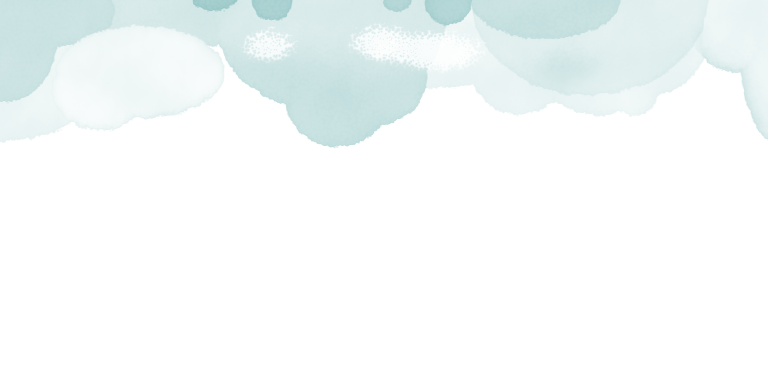
A WebGL 1 fragment shader for this background:

```glsl
precision highp float;
// Watercolour washes bleeding down from the top edge of white paper.
// Ellipses joined by min() give the shoreline; glazes inside it add up a single
// pigment amount, with rims, cellular grain and dry-brush patches.

uniform vec2 u_resolution;

// Space: 200 x 100 units, x to the right, y downwards from the top edge.
const vec2 CANVAS = vec2(200.0, 100.0);
const vec3 PAPER = vec3(1.0);
const vec3 TEAL = vec3(0.67, 0.82, 0.82);
const float BASE_PIGMENT = 0.22;
const float STRIP_DEPTH = 11.7;
const float WARP = 0.5;        // slow wobble of every outline
const float ROUGHNESS = 0.7;   // ragged detail of every outline
const float GRAIN = 0.09;
const float MOTTLE = 0.07;
const float RIM_FALLOFF = 1.3;

vec2 hash2(vec2 cell) {
  vec2 k = vec2(dot(cell, vec2(127.1, 311.7)), dot(cell, vec2(269.5, 183.3)));
  return fract(sin(k) * 43758.5);
}

// Distance to the nearest scattered point
float cellular(vec2 p) {
  vec2 cell = floor(p), local = fract(p);
  float nearest = 2.0;
  for (int j = -1; j <= 1; j++) {
    for (int i = -1; i <= 1; i++) {
      vec2 offset = vec2(float(i), float(j));
      nearest = min(nearest, length(offset + hash2(cell + offset) - local));
    }
  }
  return nearest;
}

// Layered, turned sines, roughly -1 to 1
float drift(vec2 p) {
  float sum = 0.0, weight = 0.5;
  for (int i = 0; i < 4; i++) {
    sum += weight * sin(p.x + 1.7 * sin(p.y)) * cos(p.y * 0.8 + 0.6);
    p = mat2(1.5, 1.1, -1.1, 1.5) * p + 2.3;
    weight *= 0.6;
  }
  return sum;
}

// Approximate signed distance to an ellipse
float blob(vec2 p, vec2 centre, vec2 radii) {
  vec2 q = (p - centre) / radii;
  float k = length(q);
  return k * (k - 1.0) / max(length(q / radii), 0.001);
}

float patchAt(vec2 p, vec2 centre, vec2 radii) {
  vec2 q = (p - centre) / radii;
  return exp(-dot(q, q));
}

float coverage(float d, float soft) {
  return 1.0 - smoothstep(-soft, soft, d);
}

// Replaces the pigment inside a shape and gathers some at its rim
void wash(inout float pigment, float d, float amount, float rim, float soft) {
  float inside = coverage(d, soft);
  pigment = mix(pigment, amount, inside);
  pigment += rim * inside * exp(RIM_FALLOFF * min(d, 0.0));
}

void main() {
  vec2 page = gl_FragCoord.xy / u_resolution * CANVAS;
  page.y = CANVAS.y - page.y;
  float soft = max(0.25, CANVAS.y / u_resolution.y);

  // Surface texture and warped drawing space
  float fine = cellular(page * 1.1);
  float coarse = cellular(page * 0.3);
  float mottle = drift(page * 0.13);
  vec2 p = page + WARP * vec2(drift(page * 0.5), drift(page.yx * 0.5 + 4.0));
  p.y += ROUGHNESS * (fine - 0.5) + 0.5 * (coarse - 0.5);

  // Shapes, from left to right
  float paleLobe = min(blob(p, vec2(36.5, 18.7), vec2(21.9, 12.0)),
                       blob(p, vec2(26.0, 23.4), vec2(12.5, 10.4)));
  float droop = min(blob(p, vec2(88.0, 26.0), vec2(13.5, 12.2)),
                    blob(p, vec2(95.8, 19.5), vec2(15.6, 13.5)));
  float middle = min(droop, blob(p, vec2(86.0, 5.2), vec2(30.0, 24.0)));
  float right = min(blob(p, vec2(135.4, 15.6), vec2(13.5, 14.3)),
                    blob(p, vec2(156.0, 14.3), vec2(18.2, 15.6)));
  right = min(right, blob(p, vec2(165.6, 19.5), vec2(6.8, 10.4)));
  right = min(right, blob(p, vec2(170.6, 6.5), vec2(14.3, 18.2)));
  float corner = min(blob(p, vec2(205.7, 15.6), vec2(13.0, 23.4)),
                     blob(p, vec2(192.7, 6.5), vec2(13.0, 12.5)));

  // Shoreline of all paint
  float shore = min(p.y - STRIP_DEPTH, blob(p, vec2(0.0, 15.6), vec2(30.0, 21.0)));
  shore = min(min(shore, paleLobe), min(middle, right));
  shore = min(min(shore, corner), blob(p, vec2(114.6, 10.4), vec2(20.8, 12.5)));

  // Broad glazes
  float pigment = BASE_PIGMENT;
  wash(pigment, blob(p, vec2(50.0, 0.0), vec2(55.0, 12.0)), 0.5, 0.04, soft);
  wash(pigment, middle, mix(0.45, 0.65, smoothstep(8.0, 24.0, p.y)), 0.06, soft);
  float leftPool = min(blob(p, vec2(0.0, 10.4), vec2(15.0, 16.4)),
                       blob(p, vec2(15.6, 2.6), vec2(14.3, 9.1)));
  wash(pigment, leftPool, 0.62, 0.1, soft);
  wash(pigment, paleLobe, 0.14, 0.14, soft);
  wash(pigment, blob(p, vec2(153.6, 0.0), vec2(30.7, 24.7)), 0.34, 0.1, soft);
  pigment += 0.24 * patchAt(p, vec2(147.0, 18.0), vec2(9.0, 5.0));
  wash(pigment, blob(p, vec2(142.0, 0.0), vec2(19.5, 10.0)), 0.66, 0.08, soft);
  pigment += 0.3 * coverage(corner, soft) * exp(0.5 * min(shore, 0.0));

  // Dry-brush patches let the paper through
  float dry = patchAt(p, vec2(70.0, 12.0), vec2(8.0, 5.0))
            + patchAt(p, vec2(98.0, 11.0), vec2(8.0, 5.0))
            + 1.4 * patchAt(p, vec2(115.0, 13.5), vec2(11.0, 5.0));
  pigment *= 1.0 - 0.85 * smoothstep(0.35, 0.85, dry * (0.5 + fine));

  // Dark drops at the top edge
  wash(pigment, blob(p, vec2(56.0, 0.0), vec2(5.7, 2.6)), 1.05, 0.15, soft);
  wash(pigment, blob(p, vec2(71.0, 0.0), vec2(5.2, 5.4)), 1.0, 0.2, soft);
  wash(pigment, blob(p, vec2(103.4, 0.0), vec2(3.6, 2.8)), 0.85, 0.2, soft);
  wash(pigment, blob(p, vec2(116.7, 0.0), vec2(6.2, 6.4)), 0.9, 0.2, soft);

  // Grain, shoreline rim and paper
  pigment += MOTTLE * mottle + GRAIN * (fine - 0.5) * pigment;
  pigment += 0.08 * exp(RIM_FALLOFF * min(shore, 0.0));
  pigment = max(pigment, 0.0) * coverage(shore, soft);
  gl_FragColor = vec4(mix(PAPER, TEAL, pigment), 1.0);
}
```
